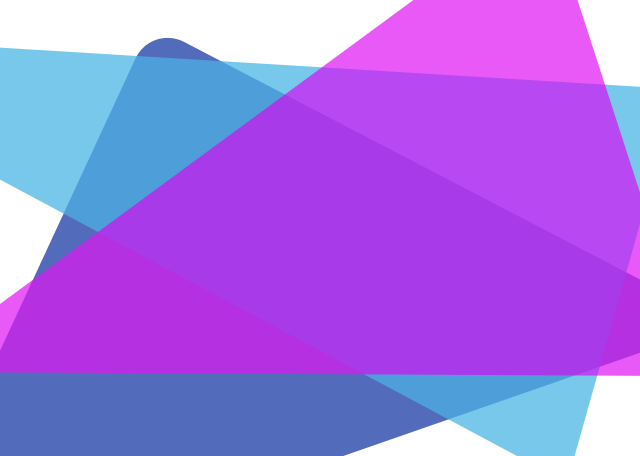
This background is drawn by a WebGL 2 fragment shader. Its source:

```glsl
#version 300 es
precision highp float;

uniform vec2 u_resolution;
out vec4 fragColor;

// Colours of each sheet and of their overlaps
const vec3 PAPER = vec3(1.0);
const vec3 NAVY = vec3(0.322, 0.420, 0.729);
const vec3 SKY = vec3(0.471, 0.784, 0.925);
const vec3 SKY_ON_NAVY = vec3(0.306, 0.620, 0.855);
const vec3 PINK = vec3(0.910, 0.350, 0.970);
const vec3 PINK_ON_NAVY = vec3(0.706, 0.190, 0.880);
const vec3 PINK_ON_SKY = vec3(0.722, 0.282, 0.949);
const vec3 PINK_ON_BOTH = vec3(0.660, 0.228, 0.918);

// Edge end points in canvas heights, clockwise around each sheet
const vec2 NAVY_LEFT[2] = vec2[2](vec2(0.0, 0.2308), vec2(0.1392, 0.5311));
const vec2 NAVY_TOP[2] = vec2[2](vec2(0.6245, 0.7930), vec2(1.4066, 0.3855));
const vec2 NAVY_BASE[2] = vec2[2](vec2(1.4066, 0.2275), vec2(0.7527, 0.0));
const float NAVY_ROUNDING = 0.082;

const vec2 SKY_TOP[2] = vec2[2](vec2(0.0, 0.8956), vec2(1.4066, 0.8095));
const vec2 SKY_RIGHT[2] = vec2[2](vec2(1.4066, 0.5201), vec2(1.2601, 0.0));
const vec2 SKY_BASE[2] = vec2[2](vec2(1.1337, 0.0), vec2(0.0, 0.6062));

const vec2 PINK_LEFT[2] = vec2[2](vec2(0.0, 0.3333), vec2(0.9066, 1.0));
const vec2 PINK_RIGHT[2] = vec2[2](vec2(1.2665, 1.0), vec2(1.4066, 0.5678));
const vec2 PINK_BASE[2] = vec2[2](vec2(1.4066, 0.1758), vec2(0.0, 0.1832));

// Signed distance to a line, positive on its left side
float edgeDistance(vec2 p, vec2 line[2]) {
    vec2 along = normalize(line[1] - line[0]);
    return dot(p - line[0], vec2(-along.y, along.x));
}

// Intersection of two half planes with a rounded corner
float roundedCorner(float a, float b, float radius) {
    vec2 inset = vec2(a, b) + radius;
    return length(max(inset, 0.0)) + min(max(inset.x, inset.y), 0.0) - radius;
}

float triangleDistance(vec2 p, vec2 a[2], vec2 b[2], vec2 c[2]) {
    return max(edgeDistance(p, a), max(edgeDistance(p, b), edgeDistance(p, c)));
}

// Antialiased fill from a signed distance
float coverage(float dist) {
    return clamp(0.5 - dist * u_resolution.y, 0.0, 1.0);
}

void main() {
    vec2 p = gl_FragCoord.xy / u_resolution.y;

    // Three large overlapping sheets
    float navyCorner = roundedCorner(edgeDistance(p, NAVY_LEFT),
                                     edgeDistance(p, NAVY_TOP), NAVY_ROUNDING);
    float navy = coverage(max(navyCorner, edgeDistance(p, NAVY_BASE)));
    float sky = coverage(triangleDistance(p, SKY_TOP, SKY_RIGHT, SKY_BASE));
    float pink = coverage(triangleDistance(p, PINK_LEFT, PINK_RIGHT, PINK_BASE));

    // Blend the overlap colours by coverage
    vec3 bare = mix(mix(PAPER, NAVY, navy), mix(SKY, SKY_ON_NAVY, navy), sky);
    vec3 tinted = mix(mix(PINK, PINK_ON_NAVY, navy),
                      mix(PINK_ON_SKY, PINK_ON_BOTH, navy), sky);
    fragColor = vec4(mix(bare, tinted, pink), 1.0);
}
```
